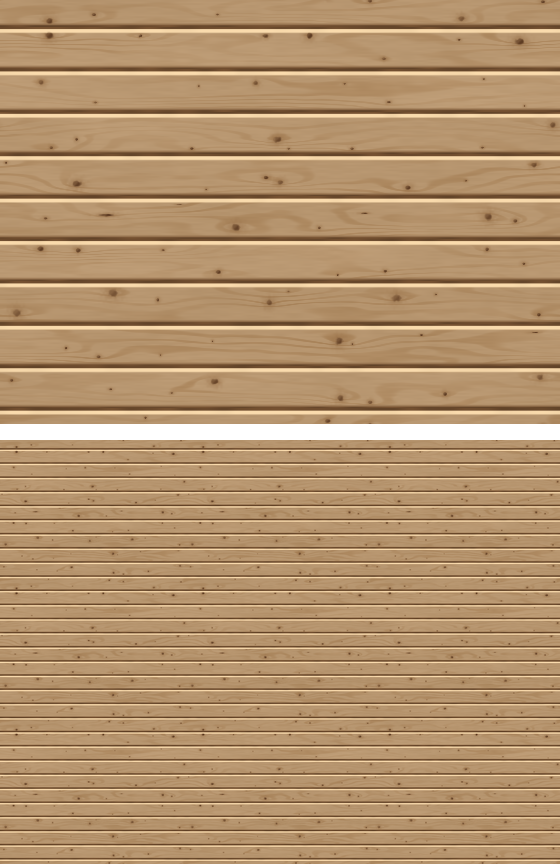
Top: one tile. Bottom: repeated 3 by 3.
A Shadertoy shader for this texture:

```glsl
float hash(vec2 p) {
    return fract(sin(dot(p, vec2(12.9898, 78.233))) * 43758.5);
}

// Value noise that wraps in x after a whole number of cells
float noise(vec2 p, float period) {
    vec2 cell = floor(p), t = fract(p);
    t = t * t * (3.0 - 2.0 * t);
    float x0 = mod(cell.x, period), x1 = mod(cell.x + 1.0, period);
    float low = mix(hash(vec2(x0, cell.y)), hash(vec2(x1, cell.y)), t.x);
    float high = mix(hash(vec2(x0, cell.y + 1.0)), hash(vec2(x1, cell.y + 1.0)), t.x);
    return mix(low, high, t.y);
}

// Scattered knots of one board: x = dark core, y = halo, z = bulge of the grain
vec3 knots(float x, float h, float board, float boardLength) {
    vec3 sum = vec3(0.0);
    for (int i = 0; i < 8; i++) {
        vec2 seed = vec2(float(i) + 3.0, board * 7.0 + 1.0);
        float size = hash(seed + 20.0);
        float radius = mix(0.025, 0.1, size * size);
        float stretch = hash(seed + 50.0) > 0.95 ? 2.6 : mix(0.9, 1.5, hash(seed + 30.0));
        float centre = (float(i) + hash(seed)) / 8.0;
        vec2 d = vec2((fract(x - centre + 0.5) - 0.5) * boardLength,
                      h - mix(0.12, 0.82, hash(seed + 10.0)));
        float wobble = 0.8 + 0.4 * noise(d * 18.0 + seed * 5.0, 1000.0);
        float r = length(d * vec2(1.0 / stretch, stretch > 2.0 ? 2.0 : 1.0)) / (radius * wobble);
        float core = 1.0 - smoothstep(0.45, 1.1, r);
        core *= 0.65 + 0.35 * smoothstep(-0.6, 0.5, (d.x - d.y) / radius);
        sum.x = max(sum.x, core * mix(0.55, 1.0, hash(seed + 40.0)));
        sum.y = max(sum.y, exp(-0.35 * r * r));
        sum.z += (0.3 + size) * exp(-length(d * vec2(1.3, 5.5)));
    }
    return sum;
}

void mainImage(out vec4 fragColor, in vec2 fragCoord) {
    vec2 uv = fragCoord / iResolution.xy;
    float boardLength = 10.0 * iResolution.x / iResolution.y;

    // Ten boards, each starting at the middle of its lower groove
    float v = uv.y * 10.0 - 0.366;
    float board = mod(floor(v), 10.0);
    float h = fract(v);
    vec3 knot = knots(uv.x, h, board, boardLength);

    // Growth rings bend around the knots and fade in and out
    float field = 2.0 * h + 2.2 * noise(vec2(uv.x * 4.0, h * 2.5 + board * 17.0), 4.0)
                + 0.15 * noise(vec2(uv.x * 24.0, h * 9.0 + board * 31.0), 24.0) + knot.z;
    float rings = smoothstep(0.1, 1.0, sin(field * 10.0));
    float strength = smoothstep(0.4, 0.85, noise(vec2(uv.x * 6.0, h * 2.0 + board * 23.0), 6.0));
    rings *= 0.2 + 0.5 * strength + 0.5 * min(knot.z, 1.0);

    // Fine fibres and broad stains
    float fibre = noise(vec2(uv.x * 40.0, h * 26.0 + board * 41.0), 40.0) - 0.5;
    float stain = noise(vec2(uv.x * 5.0, h * 1.5 + board * 13.0), 5.0) - 0.5;

    // Wood surface
    vec3 wood = mix(vec3(0.725, 0.595, 0.445), vec3(0.66, 0.51, 0.345), 0.75 * rings);
    wood += 0.022 * fibre + 0.03 * stain + 0.015 * (hash(vec2(board, 9.0)) - 0.5);
    wood = mix(wood, vec3(0.58, 0.42, 0.26), 0.6 * knot.y);
    wood = mix(wood, vec3(0.33, 0.2, 0.11), 0.9 * knot.x);

    // Rounded lower edge, dark groove, lit upper edge of the board below
    float s = fract(h + 0.5) - 0.5;
    float below = smoothstep(-0.07, -0.035, s);
    float shade = below * (1.0 - smoothstep(0.04, 0.11, s));
    float groove = below * (1.0 - smoothstep(0.02, 0.06, s));
    float lit = smoothstep(-0.165, -0.115, s) * (1.0 - below);
    float wear = 0.9 + 0.2 * noise(vec2(uv.x * 30.0, board * 3.0), 30.0);

    vec3 color = mix(wood, vec3(0.57, 0.43, 0.29), shade);
    color = mix(color, vec3(0.42, 0.29, 0.175) * wear, groove);
    color = mix(color, vec3(0.98, 0.86, 0.68), lit * min(wear, 1.0) * (1.0 - 0.4 * knot.x));
    fragColor = vec4(color, 1.0);
}
```
